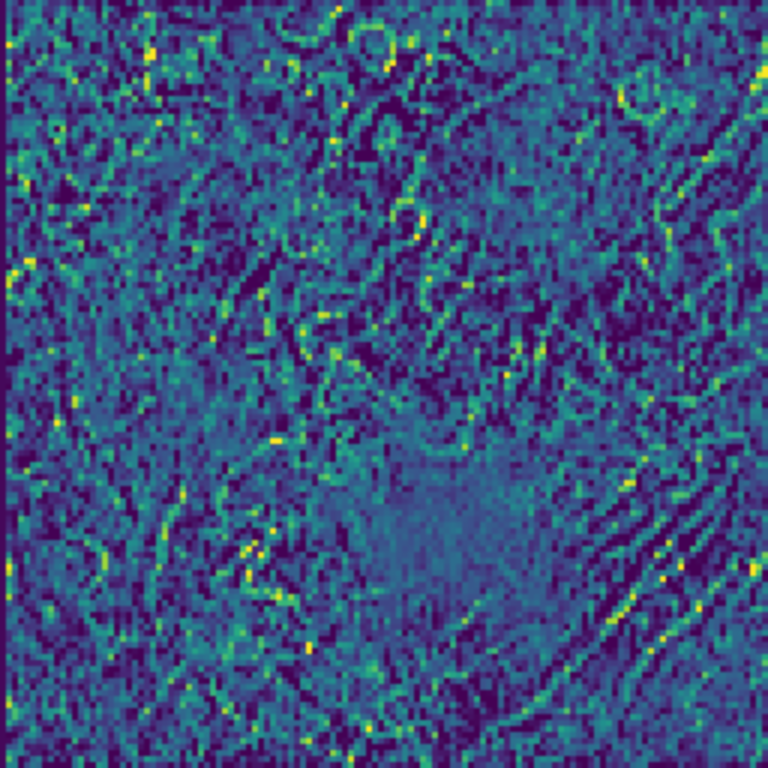
Give the GLSL for this texture, as a Shadertoy shader.

```glsl
// A coarse grid of soft square cells in violet, blue, teal and rare yellow.
// Each cell sums grain and thin contour ridges with dark flanks, like an
// edge-filter response, and the sum is coloured through a gradient.

#define GRID 128.0          // cells across the canvas
#define BASE_LEVEL 0.268    // mean response
#define GRAIN 0.137         // strength of the cell noise
#define RIDGE 0.32          // strength of the contour lines
#define DRIFT 0.10          // strength of the broad variation
#define CELL_BLUR 0.76      // width of the blend between cells
#define CALM_CENTER vec2(0.59, 0.31)
#define CALM_RADIUS 0.24

float hash(vec2 p) {
    uvec2 q = uvec2(ivec2(floor(p)));
    uint n = q.x * 1597334677u ^ q.y * 3812015801u;
    n = (n ^ (n >> 15)) * 2246822519u;
    n = (n ^ (n >> 13)) * 3266489917u;
    n ^= n >> 16;
    return float(n >> 8) / 16777216.0;
}

float noise(vec2 p) {
    vec2 i = floor(p), f = p - i;
    f = f * f * (3.0 - 2.0 * f);
    return mix(mix(hash(i), hash(i + vec2(1, 0)), f.x),
               mix(hash(i + vec2(0, 1)), hash(i + vec2(1, 1)), f.x), f.y);
}

// Roughly normal noise with unit deviation
float gauss(vec2 c) {
    return 2.0 * (hash(c + 300.0) + hash(c + 700.0) + hash(c + 1100.0) - 1.5);
}

// Slanted phase bent by two octaves of noise; its contours become the lines
float phase(vec2 c, vec2 slope, float warp, float scale, float seed) {
    vec2 p = mat2(0.8, 0.6, -0.6, 0.8) * c * scale + seed;
    return dot(c, slope) + warp * (noise(p) + 0.22 * noise(p * 2.7 + 5.0));
}

// One-cell line with dark flanks, broken into stretches by a mask
float ridge(vec2 c, vec2 slope, float warp, float scale, float seed) {
    float f = phase(c, slope, warp, scale, seed);
    vec2 g = vec2(phase(c + vec2(0.5, 0), slope, warp, scale, seed),
                  phase(c + vec2(0, 0.5), slope, warp, scale, seed)) - f;
    float d = (fract(f) - 0.5) / max(2.0 * length(g), 0.03);
    float flank = abs(d) - 1.7;
    float profile = exp(-1.3 * d * d) - 0.62 * exp(-1.2 * flank * flank);
    float stretch = smoothstep(0.35, 0.7, noise(c * 0.085 + seed + 40.0));
    return profile * stretch;
}

float response(vec2 c) {
    vec2 uv = (c + 0.5) / GRID;
    float reach = length(uv - CALM_CENTER) / CALM_RADIUS;
    float calm = smoothstep(0.1, 1.0, reach + 0.6 * (noise(c * 0.09 + 150.0) - 0.5));
    float lowerLeft = smoothstep(0.75, 0.25, uv.x) * smoothstep(0.75, 0.4, uv.y);
    float lowerRight = smoothstep(0.6, 0.8, uv.x) * smoothstep(0.5, 0.3, uv.y);

    // Grain, slightly drawn out vertically
    float grain = (gauss(c) + 0.45 * gauss(c + vec2(0, 1))) / 1.1;
    float activity = mix(0.42, 1.0, calm) * mix(0.7, 1.3, noise(c * 0.07 + 20.0));

    // Rising diagonals, curls, short worms and steep dark strokes
    float lines = ridge(c, vec2(0.045, -0.036), 1.1, 0.04, 21.0);
    lines += 1.2 * lowerRight * ridge(c, vec2(0.095, -0.08), 0.8, 0.05, 63.0);
    lines += (1.0 - 0.5 * lowerRight) * ridge(c, vec2(0.02, -0.02), 2.2, 0.09, 37.0);
    lines += 0.8 * ridge(c, vec2(0.05, -0.03), 1.8, 0.15, 113.0);
    lines -= (0.4 + 0.7 * lowerLeft) * ridge(c, vec2(0.07, 0.035), 0.9, 0.05, 85.0);
    lines *= mix(0.2, 1.0, calm) * (0.4 + 1.2 * hash(c + 1900.0));

    // Broad lighter and darker patches, plus smaller blotches
    float drift = noise(c * 0.055 + 210.0) + noise(c * 0.2 + 260.0) - 1.0;

    float v = BASE_LEVEL + GRAIN * activity * grain + RIDGE * lines;
    v += DRIFT * drift * mix(0.4, 1.0, calm) + 0.035 * (1.0 - calm);

    // Frame: dark left column, lit neighbour, dim top and bottom rows
    if (c.x == 1.0) v += 0.12;
    if (c.y == 0.0 || c.y == GRID - 1.0) v -= 0.12;
    return c.x == 0.0 ? 0.02 : v;
}

vec3 palette(float v) {
    vec3 stops[9] = vec3[9](
        vec3(0.267, 0.005, 0.329), vec3(0.28, 0.16, 0.47),
        vec3(0.23, 0.32, 0.545), vec3(0.17, 0.44, 0.558),
        vec3(0.128, 0.567, 0.551), vec3(0.15, 0.68, 0.51),
        vec3(0.36, 0.785, 0.39), vec3(0.66, 0.86, 0.20),
        vec3(0.99, 0.91, 0.14));
    float x = clamp(v, 0.0, 1.0) * 8.0;
    int i = min(int(x), 7);
    return mix(stops[i], stops[i + 1], x - float(i));
}

vec3 cellColor(vec2 c) {
    return palette(response(clamp(c, 0.0, GRID - 1.0)));
}

void mainImage(out vec4 fragColor, in vec2 fragCoord) {
    vec2 p = fragCoord / iResolution.xy * GRID - 0.5;
    vec2 c = floor(p);
    vec2 t = smoothstep(0.5 - 0.5 * CELL_BLUR, 0.5 + 0.5 * CELL_BLUR, p - c);

    // Blend the four nearest cells
    vec3 low = mix(cellColor(c), cellColor(c + vec2(1, 0)), t.x);
    vec3 high = mix(cellColor(c + vec2(0, 1)), cellColor(c + vec2(1, 1)), t.x);
    fragColor = vec4(mix(low, high, t.y), 1.0);
}
```
